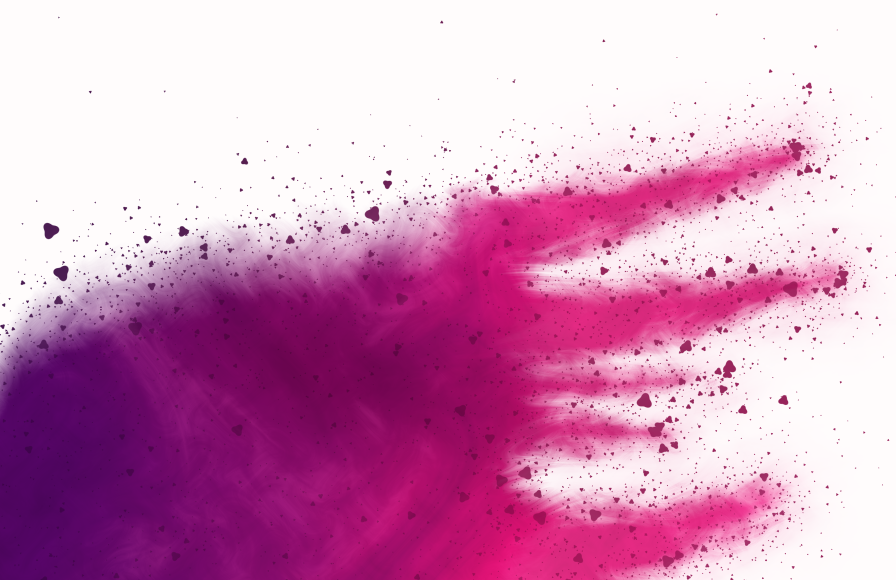
Write a Shadertoy shader that draws this background.

```glsl
// A burst of coloured powder thrown to the right across white paper.
// A soft cloud and tapered jets give the pigment density, warped layered
// sines give the smoke, and jittered cells scatter the dark grains.

#define PAPER   vec3(1.00, 0.99, 0.99)
#define PURPLE  vec3(0.33, 0.02, 0.40)
#define MAGENTA vec3(0.56, 0.05, 0.42)
#define PINK    vec3(0.87, 0.07, 0.45)
#define WINE    vec3(0.43, 0.01, 0.30)
#define LILAC   vec3(0.82, 0.38, 0.66)
#define RAGGED 0.045
#define GRAIN_SIZE 0.009
#define GRAIN_LAYERS 5
#define JETS 5

// Start and end of each jet, then its radius at both ends
const vec4 jetLine[JETS] = vec4[JETS](
    vec4(0.84, 0.59, 1.37, 0.730), vec4(0.84, 0.42, 1.43, 0.515),
    vec4(0.86, 0.33, 1.23, 0.343), vec4(0.84, 0.26, 1.15, 0.252),
    vec4(0.90, 0.01, 1.32, 0.135));
const vec2 jetRadius[JETS] = vec2[JETS](
    vec2(0.080, 0.022), vec2(0.085, 0.030), vec2(0.045, 0.010),
    vec2(0.065, 0.012), vec2(0.115, 0.030));

float hash(vec2 p) {
    vec3 q = fract(vec3(p.xyx) * 0.1031);
    q += dot(q, q.yzx + 33.33);
    return fract((q.x + q.y) * q.z);
}

mat2 rotation(float a) {
    return mat2(cos(a), sin(a), -sin(a), cos(a));
}

// Layered sines, each layer bent by the one before; about -1 to 1
float smoke(vec2 p) {
    float sum = 0.0, amp = 0.55;
    for (int i = 0; i < 6; i++) {
        p += 0.7 * sin(p.yx * 1.3 + float(i) * 1.7);
        sum += amp * sin(p.x) * cos(p.y);
        p = rotation(0.9) * p * 1.8;
        amp *= 0.62;
    }
    return sum;
}

// Distances past the upper and right edges of the main cloud
vec2 cloudEdges(vec2 p) {
    float top = 0.50 + 0.21 * p.x - 0.10 * exp(-14.0 * p.x);
    return vec2(p.y - top, p.x - 0.93);
}

float jetDistance(vec2 p) {
    float d = 9.0;
    for (int i = 0; i < JETS; i++) {
        vec2 a = jetLine[i].xy, along = jetLine[i].zw - a;
        float t = clamp(dot(p - a, along) / dot(along, along), 0.0, 1.0);
        d = min(d, length(p - a - t * along) - mix(jetRadius[i].x, jetRadius[i].y, t));
    }
    return d;
}

float disc(vec2 p, float radius, float pixel) {
    float wobble = 1.0 + 0.2 * sin(3.0 * atan(p.y, p.x + 1e-5) + radius * 4000.0);
    return smoothstep(0.8 * pixel, -0.8 * pixel, length(p) - radius * wobble);
}

// One layer of grains, thick along the powder's edge and thin further out
float grains(vec2 p, float size, float seed, float pixel) {
    mat2 turn = rotation(0.4 + seed);
    vec2 q = turn * p, cell = floor(q / size), key = cell + 200.0 + 31.0 * seed;
    vec2 jitter = vec2(hash(key + 17.0), hash(key + 43.0));
    vec2 center = (cell + 0.22 + 0.56 * jitter) * size;
    vec2 place = center * turn;
    vec2 edges = cloudEdges(place);
    float d = min(max(edges.x, edges.y), jetDistance(place));
    float chance = d > 0.0 ? 0.48 * exp(-24.0 * d) : 0.10 + 0.38 * exp(12.0 * d);
    float spray = smoothstep(0.9, 1.1, place.x) * smoothstep(1.5, 1.3, place.x);
    chance += 0.05 * spray * smoothstep(0.84, 0.72, place.y);
    float radius = size * mix(0.06, 0.18, pow(hash(key + 71.0), 2.5));
    return step(hash(key), chance) * disc(q - center, radius, pixel);
}

// Clumps carried at the head of every jet
float clumps(vec2 p, float pixel) {
    float cover = 0.0;
    for (int i = 0; i < JETS - 1; i++)
        for (int j = 0; j < 6; j++) {
            vec2 key = vec2(float(i) * 7.0 + 3.0, float(j) * 5.0 + 2.0);
            vec2 offset = vec2(hash(key), hash(key + 9.0)) - 0.5;
            float radius = mix(0.003, 0.010, pow(hash(key + 21.0), 2.0));
            cover = max(cover, disc(p - jetLine[i].zw - offset * vec2(0.05, 0.06), radius, pixel));
        }
    return cover;
}

void mainImage(out vec4 fragColor, in vec2 fragCoord) {
    vec2 p = fragCoord / iResolution.y;
    float pixel = 1.0 / iResolution.y;

    // Smoke in the cloud, drawn out into streaks along the jets
    float billow = smoke(p * 7.0 + 2.0);
    float streak = smoke(rotation(-0.2) * p * vec2(9.0, 32.0));
    float fine = smoke(p * 38.0 + 5.0);

    // Density of the powder
    vec2 edges = cloudEdges(p) + RAGGED * vec2(0.6 * billow + 0.3 * fine, streak);
    float cloud = smoothstep(0.035, -0.13, edges.x) * smoothstep(0.04, -0.06, edges.y);
    float jet = jetDistance(p) + RAGGED * (0.45 * streak + 0.25 * fine);
    float plume = 0.88 * smoothstep(0.018, -0.045, jet);
    float haze = 0.16 * exp(-28.0 * max(jet, 0.0)) * smoothstep(0.85, 1.0, p.x);
    float density = 1.0 - (1.0 - cloud) * (1.0 - plume) * (1.0 - haze);

    // Pigment from purple through magenta to pink, with a dark heart
    vec3 pigment = mix(PURPLE, MAGENTA, smoothstep(0.0, 0.65, p.x + 0.08 * billow));
    float warmth = p.x + 0.09 * billow - 0.25 * (p.y - 0.2);
    pigment = mix(pigment, PINK, smoothstep(0.52, 0.95, warmth));
    vec2 heart = rotation(0.25) * (p - vec2(0.60, 0.35)) / vec2(0.30, 0.13);
    pigment = mix(pigment, WINE, 0.75 * exp(-dot(heart, heart)));
    pigment = mix(pigment, LILAC, 0.14 * smoothstep(0.1, 0.9, billow + 0.3 * fine));
    pigment *= 1.0 + 0.08 * billow + 0.05 * fine;
    vec3 color = mix(PAPER, pigment, density);

    // Grains from dust to lumps
    float cover = clumps(p, pixel);
    float size = GRAIN_SIZE;
    for (int i = 0; i < GRAIN_LAYERS; i++) {
        cover = max(cover, grains(p, size, float(i), pixel));
        size *= 1.7;
    }
    color = mix(color, pigment * 0.62, cover * mix(0.9, 0.6, density));
    fragColor = vec4(clamp(color, 0.0, 1.0), 1.0);
}
```
